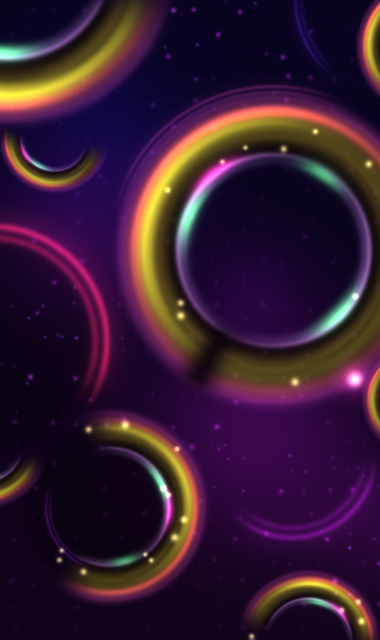
A Shadertoy shader for this background:

```glsl
// Glowing rainbow light rings with sparkles on a dark violet background.

const float PI = 3.14159;
const vec3 DUSK   = vec3(0.24, 0.08, 0.19);
const vec3 ROSE   = vec3(0.40, 0.17, 0.21);
const vec3 RED    = vec3(0.80, 0.28, 0.17);
const vec3 YELLOW = vec3(0.74, 0.72, 0.16);
const vec3 OLIVE  = vec3(0.23, 0.21, 0.05);
const vec3 LILAC  = vec3(0.50, 0.34, 0.58);
const vec3 GREEN  = vec3(0.24, 0.80, 0.38);
const vec3 PINK   = vec3(0.80, 0.15, 0.60);

float hash(vec2 p) {
    return fract(sin(dot(p, vec2(127.1, 311.7))) * 43758.5);
}

float noise(vec2 p) {
    vec2 i = floor(p), f = fract(p);
    f = f * f * (3.0 - 2.0 * f);
    return mix(mix(hash(i), hash(i + vec2(1, 0)), f.x),
               mix(hash(i + vec2(0, 1)), hash(i + vec2(1, 1)), f.x), f.y);
}

float bell(float x, float mid, float width) {
    float d = (x - mid) / width;
    return exp(-d * d);
}

// Smallest distance between two angles.
float angleGap(float a, float b) {
    return abs(mod(a - b + PI, 2.0 * PI) - PI);
}

float arcMask(float a, float mid, float halfSpan) {
    return 1.0 - smoothstep(halfSpan - 0.6, halfSpan, angleGap(a, mid));
}

float spot(vec2 p, vec2 c, float size) {
    vec2 d = (p - c) / size;
    return exp(-dot(d, d));
}

// Wide rainbow ring; hot is the angle of its brightest part.
vec3 ring(vec3 col, vec2 p, vec2 c, float radius, float mid, float halfSpan, float hot, float gain) {
    vec2 d = p - c;
    float q = length(d) / radius;
    float a = atan(d.y, d.x);
    float arc = arcMask(a, mid, halfSpan);
    float heat = pow(0.5 + 0.5 * cos(a - hot), 4.0);
    float warm = 0.5 + 0.5 * cos(a - hot + 0.8);
    float streak = 0.78 + 0.44 * noise(vec2(q * 30.0 + 0.8 * sin(a), 2.0 + 1.5 * cos(a)));
    float greenGlow = bell(angleGap(a, hot), 0.0, 0.32) + bell(angleGap(a, hot + 2.75), 0.0, 0.30)
                    + 0.7 * bell(angleGap(a, hot - 1.75), 0.0, 0.25);

    float body = smoothstep(0.53, 0.66, q) * (1.0 - smoothstep(0.86, 1.02, q));
    col = mix(col, vec3(0.05, 0.02, 0.03), 0.88 * body * arc);

    vec3 light = DUSK * bell(q, 0.955, 0.045) + ROSE * bell(q, 0.89, 0.045) * 0.75;
    light += RED * bell(q, 0.88, 0.035) * 0.8 * warm * warm;
    light += YELLOW * bell(q, 0.815, 0.050) * (0.27 + 0.95 * heat);
    light += OLIVE * bell(q, 0.735, 0.060);
    light += LILAC * (bell(q, 0.605, 0.020) + 0.5 * bell(q, 0.57, 0.030)) * (0.2 + 0.5 * abs(cos(a - hot)));
    light += GREEN * bell(q, 0.575, 0.045) * greenGlow;
    light += PINK * bell(q, 0.62, 0.040) * bell(angleGap(a, hot - 0.5), 0.0, 0.28);
    return col + light * streak * arc * gain;
}

// Thin coloured arc with a soft halo.
vec3 thinArc(vec2 p, vec2 c, float radius, float width, float mid, float halfSpan, vec3 tint) {
    vec2 d = p - c;
    float r = length(d);
    float line = bell(r, radius, width) + 0.6 * bell(r, radius - 3.0 * width, width)
               + 0.25 * bell(r, radius, 5.0 * width);
    return tint * line * arcMask(atan(d.y, d.x), mid, halfSpan);
}

// Randomly placed dots, one candidate per grid cell.
float sparkles(vec2 p, float scale, float density) {
    vec2 cell = floor(p * scale);
    vec2 at = 0.3 + 0.4 * vec2(hash(cell + 3.1), hash(cell + 7.7));
    float r = length(fract(p * scale) - at);
    float power = hash(cell + 5.3);
    float glow = bell(r, 0.0, 0.06 + 0.05 * power) + 0.25 * bell(r, 0.0, 0.14);
    return glow * step(hash(cell), density) * (0.25 + 0.75 * power);
}

// Bright points scattered along a ring.
float ringSparks(vec2 p, vec2 c, float radius, float seed) {
    float sum = 0.0;
    for (int i = 0; i < 12; i++) {
        vec2 k = vec2(float(i), seed);
        float a = 2.0 * PI * hash(k);
        float r = radius * mix(0.58, 0.92, hash(k + 9.0));
        sum += spot(p, c + r * vec2(cos(a), sin(a)), 0.003 + 0.003 * hash(k + 4.0));
    }
    return sum;
}

void mainImage(out vec4 fragColor, in vec2 fragCoord) {
    vec2 p = fragCoord / iResolution.y;
    p.x += 0.5 * (0.594 - iResolution.x / iResolution.y);
    vec2 mainC = vec2(0.428, 0.609), lowC = vec2(0.172, 0.208), leftC = vec2(-0.013, 0.466);

    // Background glows and dark ring interiors
    vec3 col = mix(vec3(0.06, 0.01, 0.10), vec3(0.03, 0.01, 0.12), smoothstep(0.1, 0.9, p.y));
    col += vec3(0.18, 0.02, 0.20) * spot(p, vec2(0.40, 0.32), 0.16);
    col += vec3(0.13, 0.015, 0.16) * spot(p, vec2(0.13, 0.63), 0.14);
    col += vec3(0.01, 0.015, 0.12) * spot(p, vec2(0.17, 0.79), 0.12);
    col += vec3(0.09, 0.01, 0.10) * spot(p, vec2(0.60, 0.17), 0.11);
    col *= 1.0 - 0.4 * smoothstep(0.15, 0.10, length(p - lowC));
    col *= 1.0 - 0.25 * smoothstep(0.19, 0.15, length(p - leftC));
    col += vec3(0.08, 0.005, 0.10) * spot(p, vec2(0.40, 0.54), 0.08);

    // Thin arcs
    col += thinArc(p, leftC, 0.180, 0.006, 0.65, 1.35, vec3(0.50, 0.08, 0.17));
    col += thinArc(p, vec2(0.456, 0.29), 0.13, 0.005, -1.2, 1.25, vec3(0.23, 0.04, 0.26));
    col += thinArc(p, vec2(0.612, 1.0), 0.15, 0.003, 3.5, 0.7, vec3(0.10, 0.04, 0.24));
    col += thinArc(p, lowC, 0.100, 0.002, -2.6, 1.0, vec3(0.14, 0.04, 0.20));
    col += thinArc(p, mainC, 0.256, 0.003, 2.0, 1.0, vec3(0.20, 0.06, 0.14));

    // Rainbow rings; the large one has a dark notch at its lower left
    col = ring(col, p, vec2(0.013, 1.070), 0.267, -1.50, 1.45, -1.65, 1.05);
    col = ring(col, p, vec2(0.085, 0.785), 0.086, -1.75, 1.65, -2.10, 0.8);
    col = ring(col, p, vec2(-0.026, 0.310), 0.104, -1.40, 1.20, -1.50, 0.7);
    col = ring(col, p, lowC, 0.152, -0.15, 2.15, 0.45, 0.9);
    col = ring(col, p, vec2(0.482, -0.003), 0.112, 1.40, 1.65, 1.30, 0.85);
    col = ring(col, p, vec2(0.664, 0.928), 0.107, 3.14, 1.70, 3.00, 0.9);
    col = ring(col, p, vec2(0.651, 0.375), 0.085, 3.14, 1.60, 3.20, 0.7);
    col = ring(col, p, mainC, 0.247, 0.0, 4.0, 2.75, 1.05);
    vec2 m = p - mainC;
    float notch = bell(angleGap(atan(m.y, m.x), -2.11), 0.0, 0.13);
    float band = smoothstep(0.13, 0.17, length(m)) * smoothstep(0.26, 0.23, length(m));
    col = mix(col, vec3(0.04, 0.005, 0.05), 0.9 * notch * band);

    // Sparkle clusters, ring sparks and one flare
    float crowd = spot(p, vec2(0.09, 0.46), 0.10) + spot(p, vec2(0.36, 0.98), 0.12)
                + spot(p, vec2(0.40, 0.28), 0.09) + spot(p, vec2(0.57, 0.13), 0.08);
    float visible = 0.12 + 0.75 * min(crowd, 1.0);
    col += vec3(0.65, 0.16, 0.72) * sparkles(p, 28.0, 0.35) * visible;
    col += vec3(0.30, 0.13, 0.50) * sparkles(p + 0.37, 42.0, 0.20) * visible;
    float sparks = ringSparks(p, mainC, 0.247, 2.0) + ringSparks(p, lowC, 0.152, 5.0)
                 + ringSparks(p, vec2(0.482, -0.003), 0.112, 8.0);
    col += vec3(0.75, 0.70, 0.45) * sparks;
    vec2 flare = vec2(0.555, 0.407);
    col += vec3(1.0, 0.85, 0.75) * spot(p, flare, 0.010) + 0.5 * PINK * spot(p, flare, 0.024);

    fragColor = vec4(clamp(col, 0.0, 1.0), 1.0);
}
```
